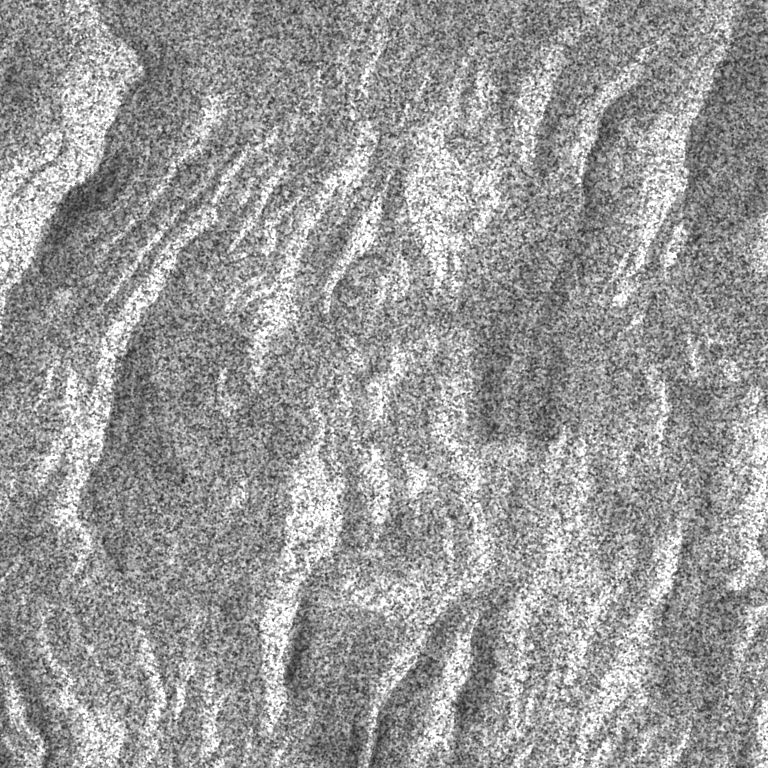
Give the GLSL for this texture, as a three.js fragment shader.

```glsl
// Radar view of rugged terrain: a warped, steep-grained ridge field is lit
// from one side, so slopes turn bright or dull, with thin bright crests.
// Fine multiplicative speckle covers everything.

#define BASE_TONE 0.565
#define SLOPE_GLOW 0.27
#define SLOPE_SHADE 0.11
#define CREST_GLOW 0.15
#define RIDGE_FREQ 6.0
#define RIDGE_STRETCH 0.42
#define RIDGE_LEAN 0.24
#define SPECKLE_FREQ 310.0
#define SPECKLE_GAIN 0.76

varying vec2 vUv;

float hash(vec2 cell) {
  vec3 h = fract(vec3(cell.xyx) * 0.1031);
  h += dot(h, h.yzx + 33.33);
  return fract((h.x + h.y) * h.z);
}

float valueNoise(vec2 p) {
  vec2 cell = floor(p);
  vec2 f = fract(p);
  f = f * f * (3.0 - 2.0 * f);
  float low = mix(hash(cell), hash(cell + vec2(1.0, 0.0)), f.x);
  float high = mix(hash(cell + vec2(0.0, 1.0)), hash(cell + vec2(1.0)), f.x);
  return mix(low, high, f.y);
}

vec2 rotate(vec2 p, float angle) {
  float c = cos(angle);
  float s = sin(angle);
  return vec2(c * p.x - s * p.y, s * p.x + c * p.y);
}

// Two-component noise around zero, used to bend the ridges.
vec2 bend(vec2 p) {
  return vec2(valueNoise(p + 17.0), valueNoise(p + 71.0)) - 0.5;
}

// Leaning frame in which ridges run along y.
vec2 ridgeFrame(vec2 p) {
  return vec2(p.x - RIDGE_LEAN * p.y, p.y * RIDGE_STRETCH) * RIDGE_FREQ;
}

// Sum of folded noise: creases become ridge lines between facets.
float terrainHeight(vec2 p) {
  vec2 q = ridgeFrame(p) + 40.0;
  float height = 0.0;
  float amplitude = 1.0;
  for (int octave = 0; octave < 4; octave++) {
    height += amplitude * (1.0 - abs(2.0 * valueNoise(q) - 1.0));
    q = rotate(q, 0.13) * 2.03 + 11.7;
    amplitude *= 0.38;
  }
  return height;
}

// Thin winding crest lines, broken up by a patchy mask.
float crestLines(vec2 p) {
  vec2 q = ridgeFrame(p) * 1.25 + 93.0;
  float contour = abs(valueNoise(q) - 0.5);
  float patches = smoothstep(0.42, 0.68, valueNoise(p * 6.5 + 5.0));
  return (1.0 - smoothstep(0.008, 0.045, contour)) * patches;
}

// Two turned lattices of unlike size hide the grid in the grain.
float speckle(vec2 p) {
  float coarse = valueNoise(rotate(p, 0.53) * SPECKLE_FREQ + 900.0);
  float fine = valueNoise(rotate(p, 1.19) * SPECKLE_FREQ * 1.43 + 1500.0);
  return coarse + fine - 1.0;
}

void main() {
  // Bend the ground at three scales for ragged outlines.
  vec2 ground = vUv + 0.13 * bend(vUv * 3.5) + 0.045 * bend(vUv * 11.0)
              + 0.016 * bend(vUv * 34.0);

  // Slope towards the light, scaled to a spread near one.
  vec2 stepToLight = vec2(0.0038, -0.0012);
  float rise = terrainHeight(ground + stepToLight)
             - terrainHeight(ground - stepToLight);
  float slope = rise / (2.0 * length(stepToLight) * RIDGE_FREQ);

  // Calmer ground towards the top.
  float relief = mix(1.0, 0.55, smoothstep(0.68, 1.0, vUv.y));
  float lit = smoothstep(0.25, 1.45, slope);
  float shaded = smoothstep(0.3, 1.5, -slope);
  float shadow = smoothstep(2.0, 2.9, -slope);

  float tone = BASE_TONE + 0.09 * (valueNoise(vUv * 4.0 + 31.0) - 0.5)
             + 0.10 * (valueNoise(ground * 22.0 + 57.0) - 0.5);
  tone += relief * (SLOPE_GLOW * lit - SLOPE_SHADE * shaded - 0.12 * shadow);
  tone += relief * CREST_GLOW * crestLines(ground) * (1.0 - lit);

  float gray = tone * (1.0 + SPECKLE_GAIN * speckle(vUv));
  gl_FragColor = vec4(vec3(clamp(gray, 0.0, 1.0)), 1.0);
}
```
